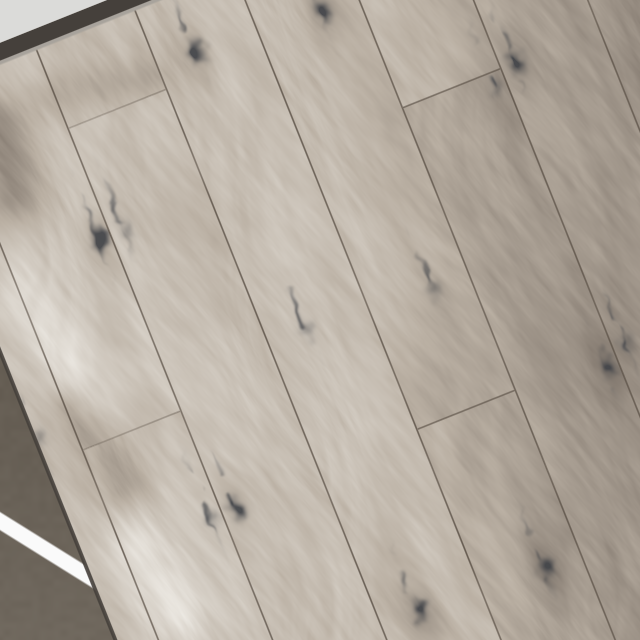
A WebGL 1 fragment shader for this texture:

```glsl
precision highp float;
// Pale oak floorboards laid on a slant, with staggered joints, knots and brushed grain.
// Plank space is a rotated frame: x runs across the boards, y along them; stretched
// value noise makes the wood, and soft capsules add glare, shade and a reflected lamp.
uniform vec2 u_resolution;

const vec3 WOOD_DARK = vec3(0.53, 0.49, 0.45);
const vec3 WOOD_MID = vec3(0.73, 0.69, 0.64);
const vec3 WOOD_PALE = vec3(0.88, 0.86, 0.83);
const vec3 SEAM = vec3(0.35, 0.31, 0.27);
const vec3 KNOT = vec3(0.25, 0.26, 0.28);
const vec3 TRIM = vec3(0.27, 0.25, 0.23);
const vec3 WALL = vec3(0.86, 0.86, 0.85);
const vec3 PANEL = vec3(0.41, 0.38, 0.34);

const vec2 SLANT = vec2(0.9285, 0.3714); // cosine and sine of the laying angle
const float BOARD_WIDTH = 0.1657;
const float BOARD_LENGTH = 1.589;
const float KNOT_GAP = 0.47;

float hash(vec2 p) {
  vec3 q = fract(vec3(p.xyx) * 0.1031);
  q += dot(q, q.yzx + 33.33);
  return fract((q.x + q.y) * q.z);
}

float noise(vec2 p) {
  vec2 i = floor(p), f = fract(p);
  f = f * f * (3.0 - 2.0 * f);
  return mix(mix(hash(i), hash(i + vec2(1, 0)), f.x),
             mix(hash(i + vec2(0, 1)), hash(i + vec2(1, 1)), f.x), f.y);
}

float fbm(vec2 p) {
  float sum = 0.0, amp = 0.5;
  for (int i = 0; i < 3; i++) {
    sum += amp * noise(p);
    p = p * 2.03 + 11.7;
    amp *= 0.5;
  }
  return sum / 0.875;
}

float line(float d, float halfWidth, float aa) {
  return 1.0 - smoothstep(halfWidth - aa, halfWidth + aa, abs(d));
}

float segmentDist(vec2 p, vec2 a, vec2 b) {
  vec2 ab = b - a;
  return length(p - a - ab * clamp(dot(p - a, ab) / dot(ab, ab), 0.0, 1.0));
}

float softStroke(vec2 p, vec2 a, vec2 b, float radius) {
  float d = segmentDist(p, a, b) / radius;
  return exp(-d * d);
}

float bump(vec2 d, vec2 radius) {
  d /= radius;
  return exp(-dot(d, d));
}

// Offset from the nearest knot on a board (xy) and its strength (z)
vec3 nearestKnot(float row, float across, float along) {
  float shifted = along - 0.3 - 0.15 * cos(1.6 * row + 0.8) + 0.5 * KNOT_GAP;
  float cell = floor(shifted / KNOT_GAP);
  float odd = mod(cell + step(mod(row, 3.0), 0.5), 2.0);
  float x = (across - fract(0.15 + 0.25 * row)) * BOARD_WIDTH;
  return vec3(x, shifted - (cell + 0.5) * KNOT_GAP, mix(1.0, 0.3, odd));
}

// Glare is positive and shade negative
float roomLight(vec2 p) {
  float light = 0.66 - 0.42 * smoothstep(0.4, 1.1, p.x + 0.15 * (p.y - 0.5));
  light += 0.32 * softStroke(p, vec2(0.04, 0.53), vec2(0.15, 0.39), 0.055);
  light += 0.34 * softStroke(p, vec2(0.21, 0.13), vec2(0.27, 0.05), 0.055);
  light -= 0.50 * softStroke(p, vec2(0.0, 0.80), vec2(0.02, 0.70), 0.055);
  light -= 0.38 * softStroke(p, vec2(0.12, 0.36), vec2(0.19, 0.24), 0.04);
  return light - 0.20 * softStroke(p, vec2(0.08, 0.85), vec2(0.24, 0.88), 0.035);
}

vec3 floorColor(vec2 p, vec2 w, float aa) {
  float u = (w.x - 0.0241) / BOARD_WIDTH;
  float row = floor(u), across = u - row;
  float run = w.y - mod(0.226 - 0.475 * row, BOARD_LENGTH);
  float board = hash(vec2(row + 9.0, floor(run / BOARD_LENGTH) + 5.0));

  // Grain bends around each knot
  vec3 knot = nearestKnot(row, across, w.y);
  float halo = bump(knot.xy, vec2(0.03, 0.055)) * knot.z;
  vec2 g = w + board * vec2(17.0, 29.0);
  g.x -= 0.5 * knot.x * halo;
  float bend = noise(g * vec2(9.0, 3.5));
  float rings = fbm(vec2(g.x * 42.0 + bend * 8.0, g.y * 4.5)) - 0.5;
  float fibres = fbm(vec2((g.x - 0.3 * g.y) * 105.0 + bend * 3.0, g.y * 19.0)) - 0.5;
  float patches = fbm(g * vec2(12.0, 4.0)) - 0.5;

  float tone = roomLight(p) + 0.14 * (board - 0.5);
  tone += 0.22 * rings + 0.22 * fibres + 0.20 * patches - 0.24 * halo;
  tone = clamp(tone, 0.0, 1.2);
  vec3 color = mix(WOOD_DARK, WOOD_MID, min(2.0 * tone, 1.0));
  color = mix(color, WOOD_PALE, max(2.0 * tone - 1.0, 0.0));

  // Dark heart and broken crack of the knot
  vec2 ragged = knot.xy + 0.012 * (vec2(noise(w * 75.0), noise(w * 75.0 + 31.0)) - 0.5);
  float heart = bump(ragged, vec2(0.011, 0.014)) * knot.z;
  float crack = bump(ragged + vec2(0.004, 0.025), vec2(0.004, 0.05));
  crack *= smoothstep(0.35, 0.75, noise(w * vec2(60.0, 42.0))) * 0.6;
  color = mix(color, KNOT, clamp(heart + crack, 0.0, 0.9));

  // Long seams and fainter end joints
  float seam = line((0.5 - abs(across - 0.5)) * BOARD_WIDTH, 0.0013, aa);
  float endGap = mod(run + 0.5 * BOARD_LENGTH, BOARD_LENGTH) - 0.5 * BOARD_LENGTH;
  float joint = line(endGap, 0.0013, aa) * mix(0.3, 0.65, smoothstep(0.1, 0.6, p.x));
  return mix(color, SEAM, max(seam * (0.6 + 0.25 * noise(w * 14.0)), joint));
}

void main() {
  vec2 p = gl_FragCoord.xy / u_resolution;
  float aa = 0.75 / min(u_resolution.x, u_resolution.y);
  vec2 q = vec2(p.x, 1.0 - p.y);
  vec2 w = vec2(dot(q, vec2(SLANT.x, -SLANT.y)), dot(q, SLANT.yx));
  vec3 color = floorColor(p, w, aa);

  // Wall and skirting in the upper corner
  color = mix(color, vec3(0.66, 0.64, 0.61), 1.0 - smoothstep(0.092, 0.096, w.y));
  color = mix(color, TRIM, line(w.y - 0.075, 0.013, aa));
  color = mix(color, WALL, 1.0 - smoothstep(0.062 - aa, 0.062 + aa, w.y));

  // Glossy side panel with its lamp reflection
  vec3 panel = PANEL + 0.10 * (0.25 - p.y) + 0.02 * (noise(p * 90.0) - 0.5);
  float lamp = segmentDist(p, vec2(-0.05, 0.217), vec2(0.16, 0.086));
  panel = mix(panel, vec3(0.98), 1.0 - smoothstep(0.010, 0.014, lamp));
  color = mix(color, panel, 1.0 - smoothstep(-aa, aa, w.x + 0.204));
  color = mix(color, TRIM, 0.9 * line(w.x + 0.204, 0.003, aa));
  gl_FragColor = vec4(color, 1.0);
}
```
